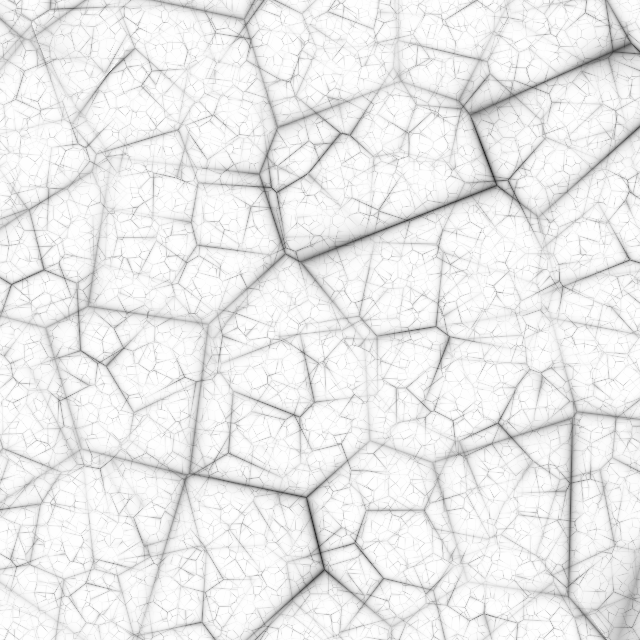
A Shadertoy shader for this texture:

```glsl
// A web of fine grey cracks on white: five octaves of cellular noise, each
// inked where the nearest two feature points are almost equally far away.
// Layered sines fade the cracks; each has a thin dark core and a soft halo.

vec3 hash3(vec2 cell) {
    uvec2 q = uvec2(ivec2(cell) + 4096);
    uint n = q.x * 1664525u + q.y * 374761393u;
    uvec3 v = n * uvec3(1u, 747795u, 289133u) + uvec3(11u, 5179u, 90533u);
    v = (v ^ (v >> 15u)) * 224682251u;
    v = (v ^ (v >> 13u)) * 326648991u;
    v ^= v >> 16u;
    return vec3(v & 65535u) / 65536.0;
}

// x: second minus first distance, y: spacing of the two nearest points
vec2 crack(vec2 p) {
    vec2 corner = floor(p + 0.5);
    vec2 point1 = vec2(0.0), point2 = vec2(0.0);
    float near1 = 9.0, near2 = 9.0;
    for (int j = -2; j < 2; j++)
    for (int i = -2; i < 2; i++) {
        vec2 cell = corner + vec2(i, j);
        vec2 point = cell + hash3(cell).xy;
        float d = distance(p, point);
        if (d < near1) {
            near2 = near1; point2 = point1;
            near1 = d; point1 = point;
        } else if (d < near2) {
            near2 = d; point2 = point;
        }
    }
    return vec2(near2 - near1, distance(point1, point2));
}

// Smooth patches of strong and faint ink, from 0.1 to 1
float inkStrength(vec2 p) {
    float wave = sin(2.1 * p.x + 1.8 * sin(1.3 * p.y + 0.7))
               + sin(2.4 * p.y + 1.6 * sin(1.7 * p.x + 2.0));
    float level = 0.5 + 0.25 * wave;
    return mix(0.1, 1.0, level * level);
}

void mainImage(out vec4 fragColor, in vec2 fragCoord) {
    vec2 uv = fragCoord / iResolution.y;
    float light = 0.998;
    float freq = 4.2, amount = 0.9;

    // Layer from the large dark cracks to the faint hairlines
    for (int octave = 0; octave < 5; octave++) {
        float turn = 0.4 + 1.3 * float(octave);
        mat2 rotation = mat2(cos(turn), sin(turn), -sin(turn), cos(turn));
        vec2 p = rotation * uv * freq + 17.3 * float(octave + 1);
        vec2 edge = crack(p);

        // Points that almost coincide would leave wide grey fans
        float spread = smoothstep(0.0, 0.4, edge.y);
        float core = exp(-edge.x / max(0.014, 0.0009 * freq));
        float halo = exp(-edge.x / 0.055);
        float ink = spread * (0.56 * core + 0.44 * halo);
        light *= 1.0 - amount * inkStrength(p) * ink;

        freq *= 2.0;
        amount *= 0.7;
    }

    fragColor = vec4(vec3(light), 1.0);
}
```
